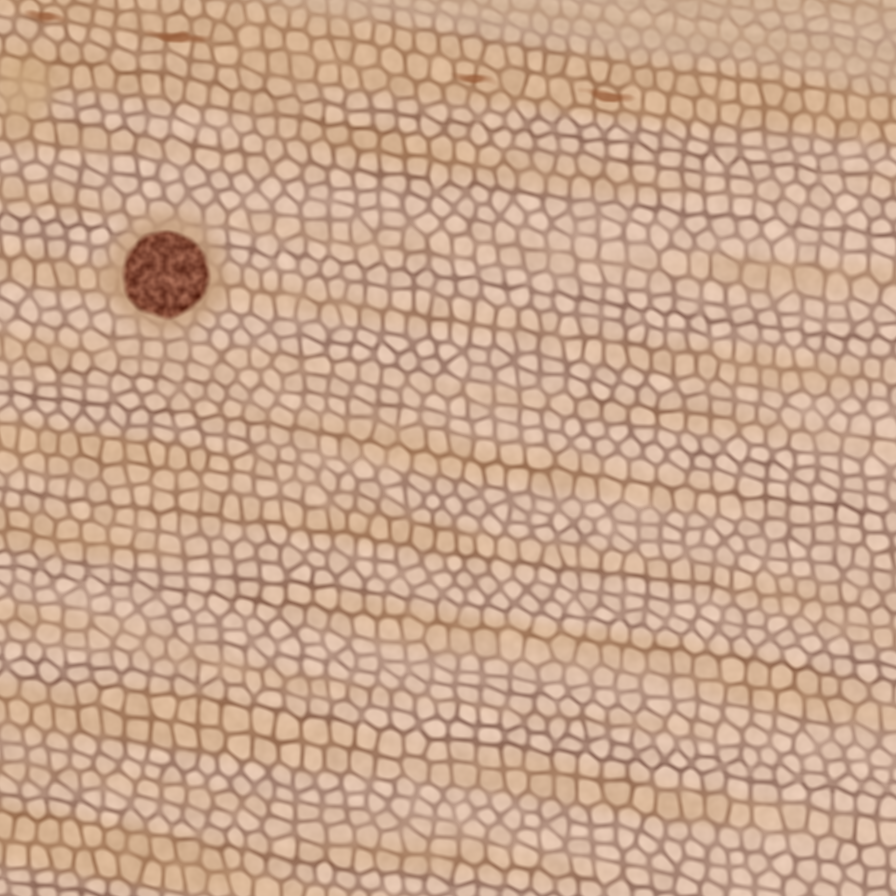
Write a WebGL 1 fragment shader that draws this texture.

```glsl
precision highp float;
// Stained plant tissue: tilted rows of small rounded cells with one dark round duct.
uniform vec2 u_resolution;

#define COLUMNS 37.0
#define ROWS 46.0
#define SLOPE 0.14
#define ROW_VARIATION 0.9
#define JITTER vec2(0.40, 0.30)
#define ROUNDNESS 11.0
#define WALL_WIDTH 0.23
#define DUCT_CENTER vec2(0.185, 0.694)
#define DUCT_RADIUS 0.048

const vec3 PINK_CELL = vec3(0.885, 0.765, 0.682);
const vec3 TAN_CELL = vec3(0.845, 0.705, 0.575);
const vec3 PINK_WALL = vec3(0.65, 0.515, 0.45);
const vec3 TAN_WALL = vec3(0.655, 0.49, 0.365);
const vec3 FIBER = vec3(0.815, 0.70, 0.595);
const vec3 HALO = vec3(0.77, 0.62, 0.485);
const vec3 DUCT = vec3(0.52, 0.30, 0.225);
const vec3 STREAK = vec3(0.58, 0.34, 0.20);

vec2 hash2(vec2 p) {
  vec3 q = fract(p.xyx * vec3(0.1031, 0.1030, 0.0973));
  q += dot(q, q.yzx + 33.33);
  return fract((q.xx + q.yz) * q.zy);
}

float corner(vec2 cell, vec2 offset) {
  float angle = 6.28318 * hash2(cell + 57.0).x;
  return dot(vec2(cos(angle), sin(angle)), offset);
}

// Gradient noise, about -0.7 to 0.7
float noise(vec2 p) {
  vec2 i = floor(p), f = p - i;
  vec2 s = f * f * f * (f * (f * 6.0 - 15.0) + 10.0);
  vec2 e = vec2(1.0, 0.0);
  return mix(mix(corner(i, f), corner(i + e.xy, f - e.xy), s.x),
             mix(corner(i + e.yx, f - e.yx), corner(i + e.xx, f - e.xx), s.x), s.y);
}

// Row coordinate; bands of rows are squeezed or stretched
float rowAt(vec2 q) {
  return ROWS * q.y + ROW_VARIATION * noise(vec2(q.x * 1.6, q.y * 14.0));
}

// Cell center nearest to p in a row, moved by step cells; each row has its own pitch
vec2 cellCenter(vec2 p, float row, float step) {
  vec2 r = hash2(vec2(row, 7.0));
  float pitch = 0.88 + 0.26 * r.x;
  float column = floor(p.x / pitch - r.y) + step;
  vec2 shift = (hash2(vec2(column, row)) - 0.5) * JITTER;
  return vec2((column + 0.5 + shift.x + r.y) * pitch, row + 0.5 + shift.y);
}

// Rounded distance to the cell wall in row heights; center returns the owning cell
float wallDistance(vec2 p, vec2 size, out vec2 center) {
  float row = floor(p.y), nearest = 100.0, sum = 0.0;
  center = p;
  for (int j = -1; j <= 1; j++)
    for (int i = -1; i <= 1; i++) {
      vec2 c = cellCenter(p, row + float(j), float(i));
      vec2 d = (c - p) * size;
      if (dot(d, d) < nearest) { nearest = dot(d, d); center = c; }
    }
  for (int j = -1; j <= 1; j++)
    for (int i = -1; i <= 1; i++) {
      vec2 c = cellCenter(p, row + float(j), float(i));
      vec2 across = (c - center) * size;
      if (dot(across, across) > 0.001)
        sum += exp(-ROUNDNESS * dot((0.5 * (c + center) - p) * size, normalize(across)));
    }
  return -log(max(sum, 0.0001)) / ROUNDNESS;
}

void main() {
  vec2 uv = gl_FragCoord.xy / u_resolution.y;
  vec2 q = vec2(uv.x, uv.y + SLOPE * uv.x);
  vec2 bent = q + vec2(0.0, 0.012 * noise(uv * 2.5 + 3.0));
  bent += 0.003 * vec2(noise(uv * 22.0), noise(uv * 22.0 + 40.0));

  // Cells and walls
  vec2 p = vec2(bent.x * COLUMNS, rowAt(bent));
  vec2 e = vec2(0.0, 0.006);
  float density = (rowAt(bent + e) - rowAt(bent - e)) / (2.0 * e.y);
  vec2 size = vec2(ROWS / COLUMNS, clamp(ROWS / density, 0.65, 1.5));
  vec2 center;
  float wall = 1.0 - smoothstep(-0.02, WALL_WIDTH, wallDistance(p, size, center));
  float tint = hash2(floor(center * 31.0)).x - 0.5;

  // Tall rows and the left side are tan, and some row borders are darker
  float tanness = smoothstep(0.05, 0.80, 0.27 + (ROWS - density) / 45.0
    + 0.25 * (0.5 - uv.x) + 0.35 * noise(uv * vec2(3.0, 5.0))
    + 0.2 * noise(q * vec2(6.0, 30.0)) + 0.25 * smoothstep(0.82, 0.98, q.y));
  float border = floor(p.y + 0.5);
  float line = (1.0 - smoothstep(0.1, 0.35, abs(p.y - border)))
    * smoothstep(0.5, 0.9, hash2(vec2(border, 91.0)).x + 0.6 * noise(vec2(q.x * 4.0, border)));
  float contrast = 0.88 + 0.35 * noise(uv * vec2(5.0, 9.0) + 17.0)
    + 0.40 * noise(uv * 38.0 + 5.0) + 0.30 * line;

  // Blurred fibers near the top
  float fibers = smoothstep(1.01, 1.06, q.y + 0.02 * noise(uv * 6.0));
  contrast *= 1.0 - 0.55 * fibers;
  vec3 cell = mix(PINK_CELL, TAN_CELL, tanness) + 0.05 * tint;
  cell += 0.035 * noise(uv * 60.0 + 9.0);
  cell = mix(cell, FIBER + 0.06 * noise(q * vec2(6.0, 90.0)), 0.75 * fibers);
  vec3 color = mix(cell, mix(PINK_WALL, TAN_WALL, tanness), wall * contrast);

  // Short brown streaks along one row
  for (int i = 0; i < 4; i++) {
    float n = float(i);
    vec2 r = hash2(vec2(n, 23.0));
    vec2 d = q - vec2(0.05 + 0.15 * n + 0.18 * step(1.5, n), 0.986 + 0.006 * (r.y - 0.5));
    d.y += 0.006 * noise(q * 40.0);
    float dash = length(d / vec2(0.022 + 0.025 * r.x, 0.006)) + 0.5 * noise(uv * 60.0);
    color = mix(color, STREAK, 0.75 * (1.0 - smoothstep(0.3, 1.3, dash)));
  }

  // Tan patch at the edge, then the duct with its halo
  float stain = 1.0 - smoothstep(0.015, 0.055, length(uv - vec2(0.025, 0.90)));
  color = mix(color, vec3(0.80, 0.655, 0.49), 0.7 * stain);
  float radius = (length(uv - DUCT_CENTER) + 0.004 * noise(uv * 45.0)) / DUCT_RADIUS;
  float halo = 1.0 - smoothstep(1.05, 1.75, radius);
  color = mix(color, HALO + 0.04 * noise(uv * 70.0), 0.75 * halo);
  float mottle = noise(uv * 75.0) + 0.7 * noise(uv * 150.0);
  vec3 core = DUCT + 0.20 * mottle * vec3(1.0, 0.9, 0.8) - 0.07 * smoothstep(0.7, 1.0, radius);
  color = mix(color, core, 1.0 - smoothstep(0.90, 1.08, radius));

  color += 0.02 * noise(uv * 130.0);
  gl_FragColor = vec4(clamp(color, 0.0, 1.0), 1.0);
}
```
